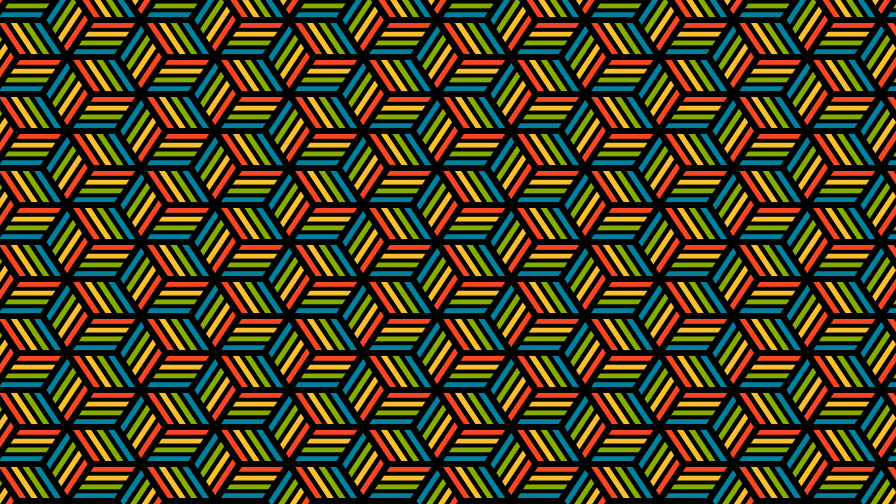
This pattern is drawn by a Shadertoy shader. Its source:

```glsl
// Tumbling-block tiling: three rhombi per cell, each filled with four coloured
// stripes on black. One rhombus is tested in skewed lattice coordinates and
// turned three times by a third of a circle about the six-way vertices.

const float SIDE = 0.0979;                   // horizontal rhombus edge, in canvas heights
const float ROW = 0.0734;                    // height of one lattice row
const vec2 STAR = vec2(-0.0215, 0.0198);     // a six-way vertex, from the canvas centre
const float MARGIN = 0.08;                   // black rim inside a rhombus, in rhombus units
const float STRIPE = 0.13;                   // stripe width
const float PITCH = (1.0 - 2.0 * MARGIN - STRIPE) / 3.0;

const vec3 BLACK = vec3(0.004);
const vec3 INK[4] = vec3[4](
    vec3(0.00, 0.51, 0.62),                  // blue
    vec3(0.52, 0.68, 0.00),                  // green
    vec3(0.98, 0.75, 0.18),                  // yellow
    vec3(0.98, 0.27, 0.14));                 // red

// Position in lattice units: x along the level edge, y along the rising edge.
vec2 toLattice(vec2 p) {
    float b = p.y / ROW;
    return vec2(p.x / SIDE - 0.5 * b, b);
}

// Colour in rgb and coverage in a of the stripes in a unit rhombus.
vec4 stripes(vec2 f, vec2 pixel) {
    float index = clamp(floor((f.y - 0.5) / PITCH + 2.0), 0.0, 3.0);
    float centre = 0.5 + (index - 1.5) * PITCH;
    vec2 inside = vec2(0.5 - MARGIN - abs(f.x - 0.5),
                       0.5 * STRIPE - abs(f.y - centre));
    vec2 cover = clamp(inside / pixel + 0.5, 0.0, 1.0);
    return vec4(INK[int(index)], cover.x * cover.y);
}

void mainImage(out vec4 fragColor, in vec2 fragCoord) {
    vec2 p = (fragCoord - 0.5 * iResolution.xy) / iResolution.y - STAR;
    vec2 q = toLattice(p);
    vec3 colour = BLACK;

    for (int turn = 0; turn < 3; turn++) {
        // Pixel footprint, taken before the repeat to stay continuous
        vec2 dx = dFdx(q), dy = dFdy(q);
        vec2 pixel = sqrt(dx * dx + dy * dy);

        // Every third lattice cell along a row is a whole rhombus of this turn
        vec2 cell = floor(q);
        if (mod(cell.x - cell.y + 0.5, 3.0) < 1.0) {
            vec4 s = stripes(q - cell, pixel);
            colour = mix(colour, s.rgb, s.a);
        }
        q = vec2(q.y, -q.x - q.y);           // a third of a turn in lattice units
    }

    fragColor = vec4(colour, 1.0);
}
```
